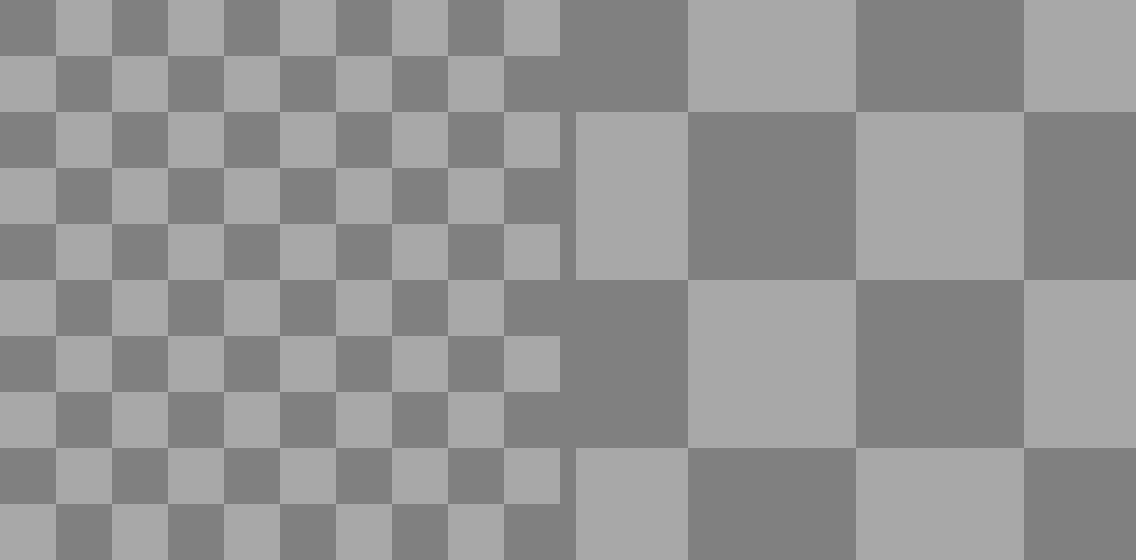
Left, the full canvas; right, a detail of the centre.
Reproduce this pattern procedurally as a WebGL 1 fragment shader.

```glsl
precision highp float;

uniform vec2 u_resolution;

const float CELLS = 10.0; // even, so the checks wrap at every edge
const vec3 DARK_GRAY = vec3(0.502);
const vec3 LIGHT_GRAY = vec3(0.659);

// Signed distance to the nearest cell border, positive in even cells
vec2 borderDistance(vec2 p) {
  return 2.0 * abs(fract(0.5 * p - 0.25) - 0.5) - 0.5;
}

// Alternating stripes on both axes, from -1 to 1 with soft borders
vec2 stripes(vec2 p, vec2 halfWidth) {
  return clamp(borderDistance(p) / halfWidth, -1.0, 1.0);
}

// Checker coverage: 1 where both cell indices share parity, else 0
float checker(vec2 p, vec2 halfWidth) {
  vec2 s = stripes(p, halfWidth);
  return 0.5 + 0.5 * s.x * s.y;
}

void main() {
  vec2 cell = CELLS * gl_FragCoord.xy / u_resolution;
  vec2 halfPixel = 0.5 * CELLS / u_resolution;
  float light = checker(cell, halfPixel);
  gl_FragColor = vec4(mix(DARK_GRAY, LIGHT_GRAY, light), 1.0);
}
```
